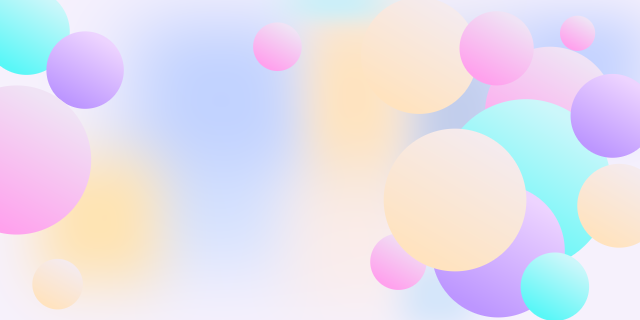
Write a WebGL 2 fragment shader that draws this background.

```glsl
#version 300 es
precision highp float;
// Soft pastel backdrop with overlapping gradient discs.
// Wide blurred glows are blended over a pale base, then discs are painted
// back to front, each shaded from a deep lower left to a pale upper right.

uniform vec2 u_resolution;
out vec4 fragColor;

// Lengths are in canvas heights; the layout is two heights wide.
const vec3 BASE = vec3(0.965, 0.945, 0.99);
const vec2 SHADE_DIR = vec2(0.5, 0.866);
const float GLOW_FALLOFF = 2.6;

// Glows: centre and half extents, then colour and opacity.
const int GLOWS = 9;
const vec4 GLOW_SHAPE[GLOWS] = vec4[GLOWS](
    vec4(0.70, 0.40, 0.31, 0.29),
    vec4(0.69, 0.70, 0.32, 0.28),
    vec4(0.31, 0.31, 0.22, 0.23),
    vec4(1.10, 0.25, 0.24, 0.24),
    vec4(1.43, 0.64, 0.20, 0.27),
    vec4(1.80, 0.78, 0.25, 0.20),
    vec4(1.11, 0.70, 0.17, 0.30),
    vec4(1.05, 1.00, 0.17, 0.07),
    vec4(1.37, 0.08, 0.13, 0.12));
const vec4 GLOW_COLOR[GLOWS] = vec4[GLOWS](
    vec4(0.82, 0.88, 1.00, 0.85),
    vec4(0.75, 0.82, 1.00, 0.95),
    vec4(1.00, 0.89, 0.69, 0.95),
    vec4(0.985, 0.925, 0.91, 0.80),
    vec4(0.75, 0.80, 0.92, 0.95),
    vec4(0.76, 0.82, 1.00, 0.95),
    vec4(1.00, 0.89, 0.74, 0.95),
    vec4(0.78, 0.94, 0.98, 0.90),
    vec4(0.80, 0.89, 0.98, 0.80));

// Disc tints: deep and pale ends of each gradient.
const int PINK = 0, PEACH = 1, CYAN = 2, VIOLET = 3;
const vec3 DEEP[4] = vec3[4](
    vec3(1.00, 0.63, 0.93), vec3(1.00, 0.89, 0.75),
    vec3(0.35, 0.97, 0.97), vec3(0.74, 0.59, 1.00));
const vec3 PALE[4] = vec3[4](
    vec3(0.94, 0.89, 0.96), vec3(0.96, 0.92, 0.93),
    vec3(0.80, 0.97, 0.98), vec3(0.93, 0.83, 1.00));

// Discs from back to front: centre and radius, then tint.
const int DISCS = 16;
const vec3 DISC[DISCS] = vec3[DISCS](
    vec3(1.719, 0.651, 0.203), vec3(1.310, 0.826, 0.182),
    vec3(1.552, 0.849, 0.116), vec3(1.643, 0.424, 0.266),
    vec3(1.557, 0.216, 0.208), vec3(1.245, 0.182, 0.088),
    vec3(1.422, 0.375, 0.223), vec3(1.734, 0.104, 0.107),
    vec3(1.935, 0.357, 0.131), vec3(1.914, 0.638, 0.131),
    vec3(1.805, 0.896, 0.055), vec3(0.083, 0.901, 0.135),
    vec3(0.266, 0.781, 0.121), vec3(0.052, 0.500, 0.233),
    vec3(0.180, 0.112, 0.079), vec3(0.867, 0.854, 0.076));
const int DISC_TINT[DISCS] = int[DISCS](
    PINK, PEACH, PINK, CYAN, VIOLET, PINK, PEACH, CYAN,
    PEACH, VIOLET, PINK, CYAN, VIOLET, PINK, PEACH, PINK);

// Rounded-box falloff: flat in the middle, soft at the rim.
float glow(vec2 p, vec4 shape) {
    vec2 q = pow(abs(p - shape.xy) / shape.zw, vec2(GLOW_FALLOFF));
    return exp(-q.x - q.y);
}

vec3 backdrop(vec2 p) {
    vec3 color = BASE;
    for (int i = 0; i < GLOWS; i++) {
        color = mix(color, GLOW_COLOR[i].rgb, GLOW_COLOR[i].a * glow(p, GLOW_SHAPE[i]));
    }
    return color;
}

vec3 paintDiscs(vec3 color, vec2 p, float pixel) {
    for (int i = 0; i < DISCS; i++) {
        vec2 local = (p - DISC[i].xy) / DISC[i].z;
        float edge = (length(local) - 1.0) * DISC[i].z;
        float cover = clamp(0.5 - edge / pixel, 0.0, 1.0);
        float shade = clamp(0.5 + 0.55 * dot(local, SHADE_DIR), 0.0, 1.0);
        int tint = DISC_TINT[i];
        color = mix(color, mix(DEEP[tint], PALE[tint], shade), cover);
    }
    return color;
}

void main() {
    vec2 p = gl_FragCoord.xy / u_resolution.y;
    vec3 color = paintDiscs(backdrop(p), p, 1.0 / u_resolution.y);
    fragColor = vec4(color, 1.0);
}
```
